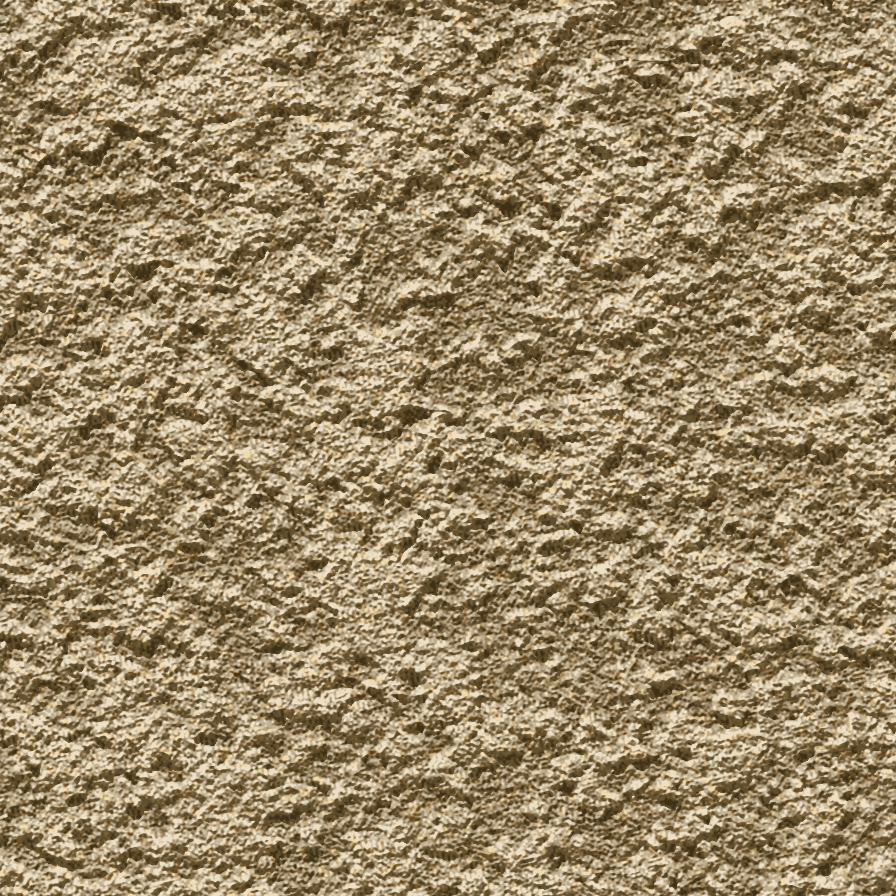
A three.js fragment shader for this texture:

```glsl
// Rough sandy stucco in low sunlight: a height field of crusty lumps, trowel
// ridges and fine grains is shaded by its slope towards the sun, and a short
// march towards the sun adds hard cast shadows. A ramp turns tone into colour.

varying vec2 vUv;

const vec3 PIT    = vec3(0.24, 0.19, 0.09);
const vec3 SHADE  = vec3(0.38, 0.31, 0.18);
const vec3 EARTH  = vec3(0.50, 0.41, 0.26);
const vec3 SAND   = vec3(0.62, 0.54, 0.42);
const vec3 PLASTER = vec3(0.75, 0.69, 0.57);
const vec3 CREAM  = vec3(0.93, 0.88, 0.78);
const vec3 OCHRE  = vec3(1.02, 0.97, 0.88);

const vec2  SUN_DIR      = vec2(-0.26, 0.966);
const float SUN_SLOPE    = 0.6;
const float SHADOW_REACH = 0.024;
const float SHADOW_EDGE  = 0.0008;
const int   SHADOW_STEPS = 8;
const float SLOPE_STEP   = 0.002;

const float LUMP_FREQ    = 36.0;
const float LUMP_HEIGHT  = 0.0105;
const float RIDGE_HEIGHT = 0.003;
const float CRUMB_FREQ   = 125.0;
const float CRUMB_HEIGHT = 0.006;
const float GRAIN_FREQ   = 290.0;
const float GRAIN_HEIGHT = 0.0034;
const float SPECK_FREQ   = 340.0;
const float SPECK_TONE   = 0.48;
const float CAVITY_TONE  = 0.2;

float hash(vec2 p) {
  return fract(sin(dot(p, vec2(127.1, 311.7))) * 43758.5453);
}

float noise(vec2 p) {
  vec2 cell = floor(p);
  vec2 f = fract(p);
  f = f * f * (3.0 - 2.0 * f);
  float low  = mix(hash(cell), hash(cell + vec2(1.0, 0.0)), f.x);
  float high = mix(hash(cell + vec2(0.0, 1.0)), hash(cell + 1.0), f.x);
  return mix(low, high, f.y);
}

// Turns each layer to hide the noise lattice.
vec2 turn(vec2 p, float angle) {
  float c = cos(angle);
  float s = sin(angle);
  return vec2(c * p.x - s * p.y, s * p.x + c * p.y);
}

// Lumps with flat crowns and steep, ragged rims.
float lumps(vec2 p) {
  vec2 warp = vec2(noise(p * 75.0 + 3.7), noise(p * 75.0 + 41.3)) - 0.5;
  vec2 q = (p + 0.014 * warp) * LUMP_FREQ;
  float n = 0.62 * noise(turn(q, 0.6)) + 0.38 * noise(turn(q * 2.1, 1.2) + 17.0);
  n += 0.2 * (noise(p * 9.0 + 5.0) - 0.5);
  return smoothstep(0.28, 0.72, n);
}

// Sparse, nearly level ridges left by the trowel.
float ridges(vec2 p) {
  float bend = 1.2 * noise(p * 24.0 + 8.0);
  float n = noise(vec2(p.x * 9.0, p.y * 38.0 + bend));
  float crest = 1.0 - abs(2.0 * n - 1.0);
  return crest * crest * smoothstep(0.55, 0.8, noise(p * vec2(3.0, 6.0) + 23.0));
}

float height(vec2 p) {
  return LUMP_HEIGHT * lumps(p)
       + RIDGE_HEIGHT * ridges(p)
       + CRUMB_HEIGHT * noise(turn(p, 0.8) * CRUMB_FREQ)
       + GRAIN_HEIGHT * noise(turn(p, 2.1) * GRAIN_FREQ + 61.0);
}

// How far the tallest blocker rises above the ray to the sun.
float blockage(vec2 p, float ground) {
  float most = -1.0;
  for (int i = 1; i <= SHADOW_STEPS; i++) {
    float t = SHADOW_REACH * pow(float(i) / float(SHADOW_STEPS), 1.4);
    most = max(most, height(p + SUN_DIR * t) - ground - SUN_SLOPE * t);
  }
  return most;
}

vec3 ramp(float tone) {
  vec3 c = mix(PIT, SHADE, smoothstep(0.0, 0.2, tone));
  c = mix(c, EARTH, smoothstep(0.2, 0.4, tone));
  c = mix(c, SAND, smoothstep(0.4, 0.56, tone));
  c = mix(c, PLASTER, smoothstep(0.56, 0.75, tone));
  return mix(c, CREAM, smoothstep(0.75, 1.0, tone));
}

void main() {
  vec2 p = vUv + 1.3;
  float ground = height(p);

  // Direct sunlight from the slope
  float slope = (ground - height(p + SUN_DIR * SLOPE_STEP)) / SLOPE_STEP;
  float sun = max(SUN_SLOPE + slope, 0.0) / sqrt(1.0 + slope * slope);

  // Mottled specks, stronger in the light; hollows get less sky light
  float speck = SPECK_TONE * (noise(turn(p, 1.4) * SPECK_FREQ + 29.0) - 0.5);
  float cavity = CAVITY_TONE * (lumps(p) - 0.5);
  float litTone = 0.24 + 0.6 * sun + speck + cavity;

  // Cast shadows, darkest deep below a rim
  float block = blockage(p, ground);
  float shadow = smoothstep(-SHADOW_EDGE, SHADOW_EDGE, block);
  float shadeTone = 0.21 + 0.7 * speck + 0.5 * cavity - 20.0 * max(block, 0.0);

  vec3 colour = ramp(mix(litTone, shadeTone, shadow));
  float stain = smoothstep(0.6, 0.85, noise(p * 150.0 + 77.0));
  gl_FragColor = vec4(colour * mix(vec3(1.0), OCHRE, stain), 1.0);
}
```
